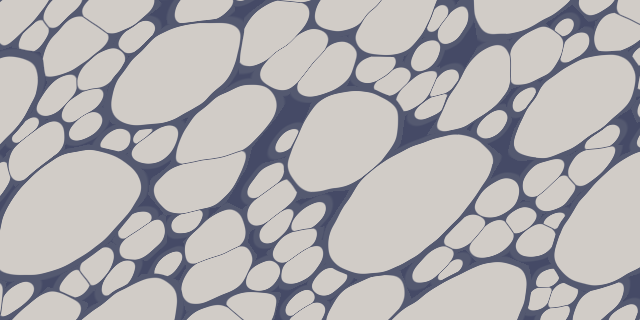
Reproduce this texture procedurally as a WebGL 2 fragment shader.

```glsl
#version 300 es
precision highp float;
precision highp int;
// Pale, elongated grains packed tightly over a dark pore space, all leaning the same way.
// Three sizes of scattered seeds form a power diagram in a sheared, gently warped plane;
// the cells are rounded by a soft minimum of edge distances, opening pores at the corners.

uniform vec2 u_resolution;
out vec4 fragColor;

const vec3 GRAIN_COLOR = vec3(0.82, 0.80, 0.78);
const vec3 PORE_COLOR  = vec3(0.33, 0.35, 0.44);
const vec3 DEEP_COLOR  = vec3(0.27, 0.29, 0.40);
const float LEAN      = 0.68;    // direction of the long axes, radians
const float STRETCH   = 1.36;    // square root of the length to width ratio
const float ROUNDNESS = 3.7;     // lower values open wider pores
const float CONTACT   = 1.3;     // higher values press the grains together
const float MAX_REACH = 1.45;    // farthest extent of a grain, in seed radii
const float HAIRLINE  = 0.0012;  // half width of the seam between touching grains
const vec2 BEND = vec2(2.2, 0.065);    // frequency and amount, varies direction
const vec2 ROUGH = vec2(15.0, 0.0055); // frequency and amount, roughens outlines

const int MAX_SEEDS = 59;
vec3 seeds[MAX_SEEDS];           // centre and radius
int seedCount = 0;

vec3 hash3(ivec2 cell, int salt) {
  uvec3 v = uvec3(ivec3(cell, salt) + 4096) * 1664525u + 1013904223u;
  v.x += v.y * v.z; v.y += v.z * v.x; v.z += v.x * v.y;
  v ^= v >> 16u;
  v.x += v.y * v.z; v.y += v.z * v.x; v.z += v.x * v.y;
  return vec3(v >> 8u) / 16777216.0;
}

float cornerSlope(ivec2 cell, vec2 offset, int salt) {
  float a = 6.28318 * hash3(cell, salt).x;
  return dot(vec2(cos(a), sin(a)), offset);
}

float gradientNoise(vec2 p, int salt) {
  ivec2 i = ivec2(floor(p));
  vec2 f = fract(p);
  vec2 w = f * f * f * (f * (f * 6.0 - 15.0) + 10.0);
  float low = mix(cornerSlope(i, f, salt),
                  cornerSlope(i + ivec2(1, 0), f - vec2(1, 0), salt), w.x);
  float high = mix(cornerSlope(i + ivec2(0, 1), f - vec2(0, 1), salt),
                   cornerSlope(i + ivec2(1, 1), f - vec2(1, 1), salt), w.x);
  return mix(low, high, w.y);
}

vec2 warp(vec2 p, vec2 strength, int salt) {
  vec2 s = p * strength.x;
  return strength.y * vec2(gradientNoise(s, salt), gradientNoise(s, salt + 1));
}

// Scatter one size of seeds, shrinking each to fit beside the larger ones.
void addSeeds(vec2 q, float spacing, int reach, float jitter, vec2 radii, float smallest, int salt) {
  int largerCount = seedCount;
  ivec2 home = ivec2(floor(q / spacing));
  for (int y = -reach; y <= reach; y++)
  for (int x = -reach; x <= reach; x++) {
    ivec2 cell = home + ivec2(x, y);
    vec3 h = hash3(cell, salt);
    vec2 center = (vec2(cell) + 0.5 + jitter * (h.xy - 0.5)) * spacing;
    float radius = mix(radii.x, radii.y, h.z);
    for (int i = 0; i < largerCount; i++)
      radius = min(radius, distance(center, seeds[i].xy) - seeds[i].z);
    if (radius > smallest && seedCount < MAX_SEEDS) seeds[seedCount++] = vec3(center, radius);
  }
}

float power(vec2 q, vec3 seed) {
  vec2 d = q - seed.xy;
  return dot(d, d) - seed.z * seed.z;
}

// Signed distance to the grain outline, positive inside.
float grainDistance(vec2 q) {
  int own = 0;
  float ownPower = 1e9;
  for (int i = 0; i < seedCount; i++) {
    float w = power(q, seeds[i]);
    if (w < ownPower) { ownPower = w; own = i; }
  }
  vec3 grain = seeds[own];

  // Soft minimum over the outer limit and every shared edge
  float k = 2.2 * ROUNDNESS / grain.z;
  float sum = exp(-k * (MAX_REACH * grain.z - distance(q, grain.xy)));
  float slope = k * sum;
  float seam = 1.0;
  for (int i = 0; i < seedCount; i++) {
    if (i == own) continue;
    vec3 other = seeds[i];
    float edge = (power(q, other) - ownPower) / (2.0 * distance(other.xy, grain.xy));
    k = ROUNDNESS * (grain.z + other.z) / (2.0 * grain.z * other.z);
    float term = exp(-k * edge);
    sum += term;
    slope += k * term;
    seam = min(seam, edge);
  }
  float body = log(CONTACT / sum) * sum / slope;
  return min(body, seam - HAIRLINE);
}

void main() {
  vec2 p = gl_FragCoord.xy / u_resolution.y;
  p += warp(p, BEND, 11) + warp(p, ROUGH, 23);

  // Turn the long axis to x and squash it, so that grains become round
  float c = cos(LEAN), s = sin(LEAN);
  vec2 q = vec2(c * p.x + s * p.y, c * p.y - s * p.x) * vec2(1.0 / STRETCH, STRETCH);

  addSeeds(q, 0.53, 1, 0.5, vec2(0.15, 0.21), 0.0, 1);
  addSeeds(q, 0.20, 2, 0.7, vec2(0.07, 0.11), 0.045, 2);
  addSeeds(q, 0.10, 2, 0.7, vec2(0.03, 0.05), 0.020, 3);

  float d = grainDistance(q);
  float soft = 0.6 / u_resolution.y;
  vec3 pore = mix(PORE_COLOR, DEEP_COLOR, smoothstep(0.014, 0.022, -d));
  fragColor = vec4(mix(pore, GRAIN_COLOR, smoothstep(-soft, soft, d)), 1.0);
}
```
